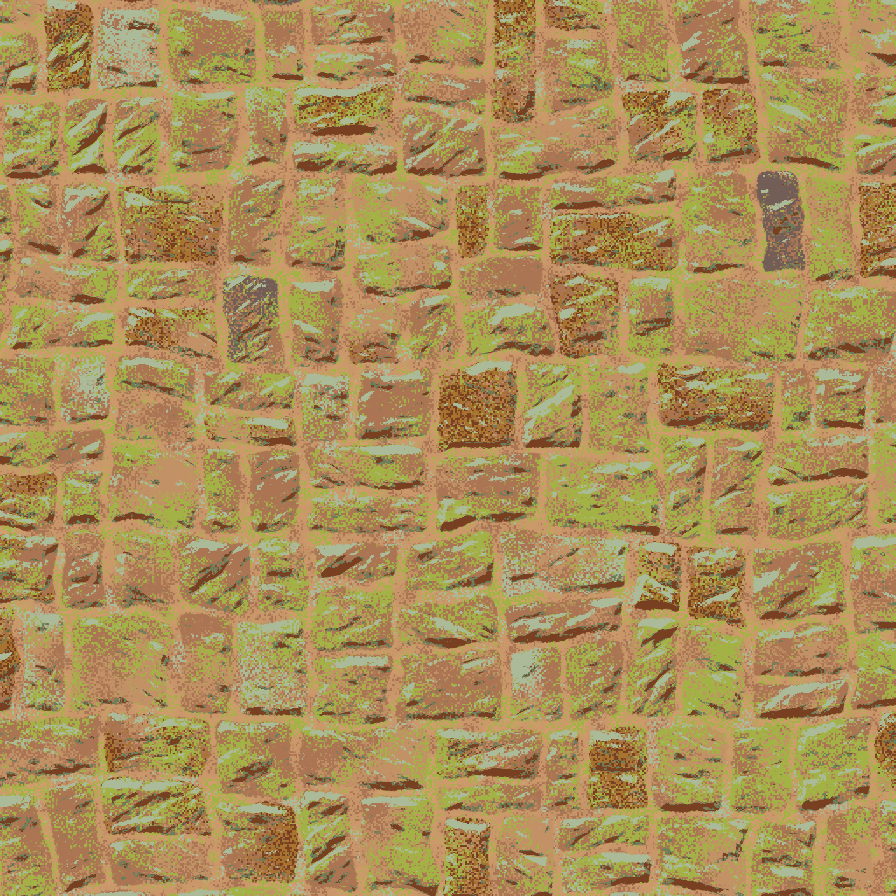
A WebGL 2 fragment shader for this texture:

```glsl
#version 300 es
precision highp float;
// Rough sandstone wall: large cells are split recursively into uneven blocks,
// then warped, chipped and lit from above. Fine grain breaks the tones into
// speckles of brown, tan, olive and pale lichen, with thin sandy joints between.

uniform vec2 u_resolution;
out vec4 fragColor;

float hash(vec2 p) {
    vec3 q = fract(p.xyx * vec3(0.1031, 0.1030, 0.0973));
    q += dot(q, q.yzx + 33.33);
    return fract((q.x + q.y) * q.z);
}

float noise(vec2 p) {
    vec2 i = floor(p), f = fract(p);
    f = f * f * (3.0 - 2.0 * f);
    return mix(mix(hash(i), hash(i + vec2(1, 0)), f.x),
               mix(hash(i + vec2(0, 1)), hash(i + vec2(1, 1)), f.x), f.y);
}

float fbm(vec2 p) {
    float sum = 0.0, amp = 0.5;
    for (int i = 0; i < 4; i++) {
        sum += amp * noise(p);
        p = mat2(1.6, 1.2, -1.2, 1.6) * p + 17.3;
        amp *= 0.5;
    }
    return sum / 0.9375;
}

// Returns the depth inside the nearest block (x) and the block's random id (y).
vec2 block(vec2 p) {
    p += 0.030 * (vec2(noise(p * 7.0), noise(p * 7.0 + 40.0)) - 0.5);
    p += 0.013 * (vec2(fbm(p * 32.0), fbm(p * 32.0 + 70.0)) - 0.5);
    float row = floor(p.y * 5.0);
    float shift = hash(vec2(row + 9.0, 4.0));
    vec2 cell = vec2(floor(p.x * 4.0 + shift), row);
    vec2 low = vec2((cell.x - shift) / 4.0, row / 5.0);
    vec2 size = vec2(0.25, 0.2);
    float id = hash(cell + 21.0);
    for (int i = 0; i < 4; i++) {
        if (size.x * size.y < mix(0.0085, 0.0135, id)) break;
        float cut = mix(0.36, 0.64, hash(vec2(id * 91.0, 5.0) + cell));
        float stretch = mix(0.85, 1.4, hash(vec2(id * 73.0, 11.0) + cell));
        vec2 axis = size.x > size.y * stretch ? vec2(1, 0) : vec2(0, 1);
        float span = dot(size, axis);
        float far = step(span * cut, dot(p - low, axis));
        low += axis * span * cut * far;
        size -= axis * span * mix(1.0 - cut, cut, far);
        id = hash(vec2(id * 61.0, 3.0 + far * 8.0) + cell);
    }
    vec2 q = abs(p - low - size * 0.5) - size * 0.5 + 0.012;
    float depth = 0.012 - length(max(q, 0.0)) - min(max(q.x, q.y), 0.0);
    return vec2(depth, id);
}

// Surface height: a broken rim plus slanted, chipped ledges.
float relief(vec2 p, vec2 b) {
    float rim = clamp((b.x - 0.003) / 0.012, 0.0, 1.0);
    p.y += p.x * (b.y - 0.5) * 1.3;
    float ledges = abs(2.0 * fbm(p * vec2(13, 22) + b.y * 50.0) - 1.0);
    return rim * (0.24 * noise(p * 26.0) + 1.35 * ledges);
}

float soft(float edge, float v) {
    return smoothstep(edge - 0.05, edge + 0.05, v);
}

void main() {
    vec2 uv = gl_FragCoord.xy / u_resolution.y;
    vec3 tan_ = vec3(0.76, 0.57, 0.40), olive = vec3(0.64, 0.70, 0.27);
    vec3 brown = vec3(0.67, 0.46, 0.33), pale = vec3(0.67, 0.73, 0.60);
    vec3 dark = vec3(0.47, 0.25, 0.13), slate = vec3(0.41, 0.50, 0.36);

    vec2 b = block(uv);
    vec2 up = uv + vec2(-0.001, 0.0025);
    float light = 5.0 * (relief(uv, b) - relief(up, vec2(block(up).x, b.y)));

    // Three independent speckle fields
    vec2 g = floor(uv * 512.0);
    vec3 grain = vec3(hash(g), hash(g + 311.0), hash(g + 747.0)) - 0.5;

    // Stone face
    float tint = fbm(uv * 17.0 + b.y * 30.0) + 0.2 * (b.y - 0.5);
    float moss = fbm(uv * 26.0 + 90.0) + 0.1 * (hash(vec2(b.y * 80.0, 2.0)) - 0.5);
    vec3 stone = mix(brown, tan_, soft(0.58, tint + 0.3 * grain.x));
    stone = mix(stone, olive, soft(0.59, moss + 0.25 * light + 0.5 * grain.y));

    // Rusty, violet or weathered pale patches on a few blocks
    float kind = hash(vec2(b.y * 97.0, 6.0));
    float patchy = fbm(uv * 19.0 + 150.0) + 0.4 * grain.z;
    vec3 rust = mix(dark, vec3(0.66, 0.45, 0.18), soft(0.4, 0.5 + grain.x));
    vec3 stain = kind > 0.975 ? vec3(0.45, 0.37, 0.34) : kind > 0.94 ? pale : rust;
    stone = mix(stone, stain, soft(0.55, patchy) * step(0.78, kind));

    // Lit top edges, shaded ledges and undersides
    stone = mix(stone, pale, soft(0.48, light + 0.4 * grain.z));
    stone = mix(stone, slate, soft(0.42, -light + 0.35 * grain.z));
    stone = mix(stone, dark, soft(0.53, -light + 0.3 * grain.x));

    // Mortar
    float sand = fbm(uv * 42.0 + 12.0);
    vec3 mortar = tan_ * (1.05 + 0.16 * (sand - 0.5));
    mortar = mix(mortar, brown, soft(0.76, 1.0 - sand + 0.5 * grain.z));
    mortar = mix(mortar, olive, soft(0.70, sand + 0.5 * grain.x));
    mortar = mix(mortar, pale, soft(0.79, fbm(uv * 30.0 + 60.0) + 0.4 * grain.y));

    float joint = 0.0050 + 0.005 * (noise(uv * 30.0) - 0.5) + 0.002 * grain.x;
    float face = smoothstep(joint - 0.0010, joint + 0.0010, b.x);
    fragColor = vec4(mix(mortar, stone, face), 1.0);
}
```
